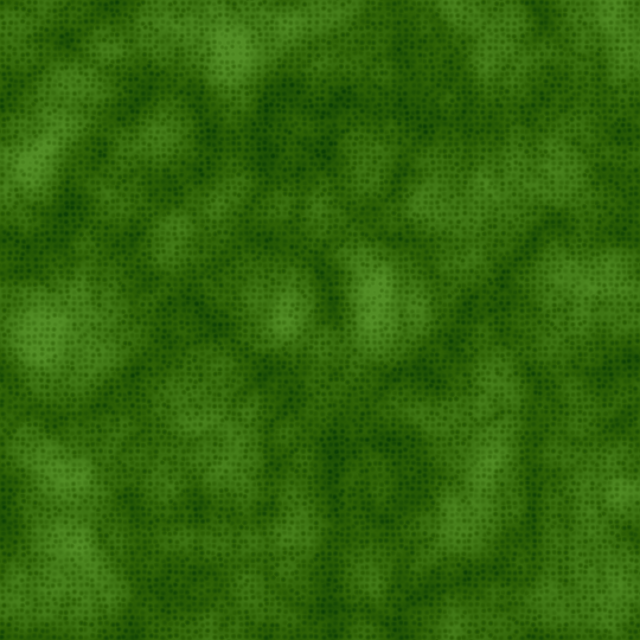
Give the GLSL for this texture, as a WebGL 2 fragment shader.

```glsl
#version 300 es
precision highp float;

uniform vec2 u_resolution;
out vec4 outColor;

const vec3 SHADE_GREEN = vec3(0.09, 0.29, 0.02);
const vec3 LEAF_GREEN = vec3(0.18, 0.38, 0.02);
const vec3 SUNLIT_GREEN = vec3(0.27, 0.49, 0.10);

float hash(vec2 p) {
    return fract(sin(dot(p, vec2(127.1, 311.7))) * 43758.5453);
}

vec2 hash2(vec2 p) {
    return vec2(hash(p), hash(p + vec2(37.3, 17.9)));
}

// One of eight compass directions per lattice corner
float cornerSlope(vec2 corner, vec2 offset) {
    float angle = 0.785398 * floor(8.0 * hash(corner));
    return dot(vec2(cos(angle), sin(angle)), offset);
}

float gradientNoise(vec2 p) {
    vec2 i = floor(p);
    vec2 f = fract(p);
    vec2 w = f * f * f * (f * (f * 6.0 - 15.0) + 10.0);
    vec2 e = vec2(1.0, 0.0);
    float low = mix(cornerSlope(i, f), cornerSlope(i + e.xy, f - e.xy), w.x);
    float high = mix(cornerSlope(i + e.yx, f - e.yx), cornerSlope(i + e.xx, f - e.xx), w.x);
    return mix(low, high, w.y);
}

// Layered noise: x is smooth clouds, y is puffs separated by creases
vec2 cloudsAndPuffs(vec2 p, float softness) {
    vec2 sum = vec2(0.0);
    float amplitude = 1.0;
    for (int octave = 0; octave < 5; octave++) {
        float cloud = gradientNoise(p + 53.7);
        float crease = gradientNoise(p);
        sum += amplitude * vec2(cloud, sqrt(crease * crease + softness * softness));
        p = p * 2.0 + 16.0;
        amplitude *= 0.5;
    }
    return sum;
}

// Soft dark dots of varying depth on a jittered grid
float dots(vec2 p, float jitter, float radius) {
    vec2 cell = floor(p);
    float darkness = 0.0;
    for (int y = -1; y <= 1; y++) {
        for (int x = -1; x <= 1; x++) {
            vec2 id = cell + vec2(x, y);
            vec2 center = id + 0.5 + jitter * (hash2(id) - 0.5);
            float depth = mix(0.4, 1.15, hash(id + 71.7));
            float disc = 1.0 - smoothstep(0.05, radius, distance(p, center));
            darkness = max(darkness, depth * disc);
        }
    }
    return darkness;
}

// Tone runs from -1 (shade) through 0 (leaf) to 1 (sunlit)
vec3 greenRamp(float tone) {
    vec3 shaded = mix(LEAF_GREEN, SHADE_GREEN, clamp(-tone, 0.0, 1.5));
    return mix(shaded, SUNLIT_GREEN, clamp(tone, 0.0, 1.6));
}

void main() {
    vec2 uv = gl_FragCoord.xy / u_resolution.y;

    // Broad light and shade
    vec2 layers = cloudsAndPuffs(uv * 4.8 + 7.0, 0.04);
    float tone = 0.5 * layers.x + 3.2 * (layers.y - 0.37);

    // Fine dotted grain
    tone += 0.37 - 0.97 * dots(uv * 100.0, 0.45, 0.6);

    outColor = vec4(greenRamp(tone), 1.0);
}
```
